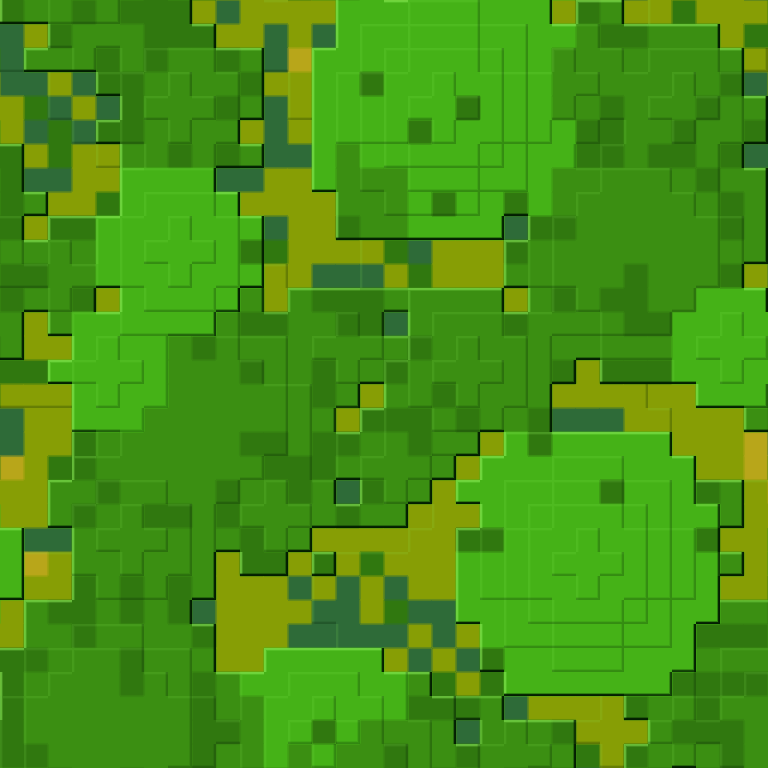
Give the GLSL for this texture, as a Shadertoy shader.

```glsl
// Top-down blocky woodland: stepped tree crowns over olive ground with teal patches.

const float CELLS = 32.0;        // blocks across the canvas
const float TREE_SPACING = 6.4;  // blocks between tree slots

const float GROUND = 0.0, MOSS = 1.0, SAND = 2.0, LEAF = 3.0, SHADE = 4.0, BRIGHT = 5.0;

const vec3 INK = vec3(0.0, 0.10, 0.0);
const vec3 GLINT = vec3(0.56, 0.95, 0.36);

float hash(vec2 p) {
    vec3 q = fract(p.xyx * 0.1031);
    q += dot(q, q.yzx + 33.33);
    return fract((q.x + q.y) * q.z);
}

vec2 gradientAt(vec2 corner) {
    float angle = 6.2832 * hash(corner + 71.0);
    return vec2(cos(angle), sin(angle));
}

float gradientNoise(vec2 p) {
    vec2 i = floor(p), f = fract(p);
    vec2 u = f * f * f * (f * (f * 6.0 - 15.0) + 10.0);
    vec2 e = vec2(1.0, 0.0);
    float low = mix(dot(gradientAt(i), f), dot(gradientAt(i + e), f - e), u.x);
    float high = mix(dot(gradientAt(i + e.yx), f - e.yx), dot(gradientAt(i + 1.0), f - 1.0), u.x);
    return mix(low, high, u.y);
}

// Rounded-square distance, for boxy crowns
float boxyLength(vec2 p) {
    vec2 a = abs(p);
    return pow(dot(a * a, a), 1.0 / 3.0);
}

// Ground block: x = height, y = material
vec2 groundBlock(vec2 cell) {
    float grain = hash(cell + 19.0);
    float patchy = gradientNoise(cell * 0.23 + 5.3) + 0.7 * (grain - 0.5);
    float material = patchy > 0.17 ? MOSS : GROUND;
    float rare = hash(cell + 143.0);
    if (rare > 0.94) material = SHADE;
    if (rare < 0.012) material = SAND;
    return vec2(floor(1.5 * gradientNoise(cell * 0.16 + 9.7)), material);
}

// Crown block of the tree in one slot; height is negative outside the crown
vec2 treeBlock(vec2 cell, vec2 slot) {
    vec2 jitter = 0.1 + 0.8 * vec2(hash(slot + 11.0), hash(slot + 57.0));
    vec2 offset = cell - floor((slot + jitter) * TREE_SPACING);
    bool big = mod(slot.x + 2.0 * slot.y, 5.0) < 0.5;
    bool bright = mod(slot.x + 3.0 * slot.y + 2.0, 4.0) < 0.5;
    float radius = big ? 5.3 : (hash(slot + 31.0) < 0.4 ? 3.3 : 2.3);

    float grain = hash(cell + slot * 7.0 + 203.0);
    float ragged = bright ? 0.5 : 1.3;
    float edge = boxyLength(offset) + ragged * (grain - 0.5);
    if (edge > radius) return vec2(-9.0, GROUND);

    // Flat top, then one step per ring
    float plateau = big && !bright ? 3.0 : 1.0;
    float rings = floor(max(radius - max(length(offset), plateau), 0.0));
    float base = 3.0 + floor(3.0 * hash(slot + 83.0)) + (bright ? 2.0 : 0.0);

    float shadeChance = mix(0.15, 0.58, smoothstep(0.4, 1.0, edge / radius));
    bool shaded = hash(cell + 311.0) < (bright ? 0.03 : shadeChance);
    return vec2(base + rings, shaded ? SHADE : (bright ? BRIGHT : LEAF));
}

// Highest block at a cell
vec2 topBlock(vec2 cell) {
    vec2 top = groundBlock(cell);
    vec2 home = floor(cell / TREE_SPACING);
    for (int j = -1; j <= 1; j++)
    for (int i = -1; i <= 1; i++) {
        vec2 tree = treeBlock(cell, home + vec2(i, j));
        if (tree.x > top.x) top = tree;
    }
    return top;
}

vec3 materialColor(float material) {
    if (material < 0.5) return vec3(0.53, 0.62, 0.02);
    if (material < 1.5) return vec3(0.18, 0.42, 0.22);
    if (material < 2.5) return vec3(0.72, 0.65, 0.10);
    if (material < 3.5) return vec3(0.23, 0.56, 0.07);
    if (material < 4.5) return vec3(0.19, 0.47, 0.06);
    return vec3(0.27, 0.70, 0.09);
}

void mainImage(out vec4 fragColor, in vec2 fragCoord) {
    vec2 p = fragCoord / iResolution.y * CELLS;
    float pixel = CELLS / iResolution.y;
    vec2 cell = floor(p), f = p - cell;

    vec2 here = topBlock(cell);
    vec3 color = materialColor(here.y);
    vec3 lines = vec3(0.0); // x = light, y = dark

    // Compare with the left, upper, right and lower neighbours
    for (int side = 0; side < 4; side++) {
        vec2 axis = mod(float(side), 2.0) < 0.5 ? vec2(-1.0, 0.0) : vec2(0.0, 1.0);
        bool lit = side < 2;
        if (!lit) axis = -axis;
        vec2 other = topBlock(cell + axis);
        float border = 0.5 - dot(f - 0.5, axis);
        float drop = max(here.x - other.x, 0.0);

        // Soften the colour change across the border
        float blend = 0.5 - 0.5 * smoothstep(0.0, max(0.07, pixel), border);
        color = mix(color, materialColor(other.y), blend * (drop > 0.0 ? 0.4 : 1.0));

        float line = 1.0 - smoothstep(0.05, 0.05 + max(0.09, pixel), border);
        if (lit) lines.x = max(lines.x, line * min(0.13 * drop, 0.55));
        else lines.y = max(lines.y, line * min(0.25 * drop, 0.96));
    }

    color = mix(color, GLINT, lines.x);
    color = mix(color, INK, lines.y);
    fragColor = vec4(color, 1.0);
}
```
